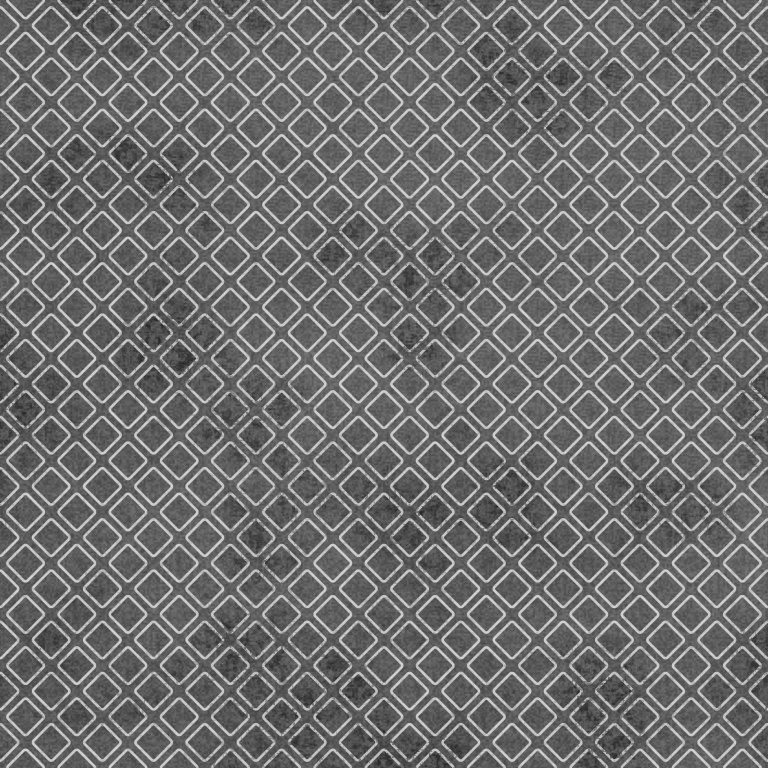
Reproduce this pattern procedurally as a three.js fragment shader.

```glsl
// Worn charcoal cloth printed with a lattice of pale rounded diamond outlines.
varying vec2 vUv;

const vec2 REPEATS = vec2(15.0, 15.0); // diamonds across and up
const float HALF_SIDE = 0.378;         // outline centre line, in cell units
const float CORNER_RADIUS = 0.08;
const float LINE_WIDTH = 0.072;
const vec3 GROUND = vec3(0.387);
const vec3 LINE = vec3(0.82);
const float STAIN_SCALE = 9.0;
const float STAIN_DEPTH = 0.15;
const float LANE_STAIN = 0.55;         // share of the stain seen between diamonds
const float CLOUD_DEPTH = 0.10;
const float GRAIN_DEPTH = 0.12;
const vec2 THREADS = vec2(110.0, 400.0);
const float CHIP_BASE = 0.24;
const float CHIP_STAINED = 0.5;

float hash(vec2 p) {
  return fract(sin(dot(p, vec2(127.1, 311.7))) * 43758.5453);
}

float noise(vec2 p) {
  vec2 i = floor(p);
  vec2 f = fract(p);
  f = f * f * (3.0 - 2.0 * f);
  return mix(mix(hash(i), hash(i + vec2(1.0, 0.0)), f.x),
             mix(hash(i + vec2(0.0, 1.0)), hash(i + 1.0), f.x), f.y);
}

float fbm(vec2 p) {
  float sum = 0.0;
  float amplitude = 0.5;
  for (int i = 0; i < 5; i++) {
    sum += amplitude * noise(p);
    p = p * 2.03 + 17.3;
    amplitude *= 0.5;
  }
  return sum / 0.97;
}

float roundedSquare(vec2 p, float halfSide, float radius) {
  vec2 d = abs(p) - halfSide + radius;
  return length(max(d, 0.0)) + min(max(d.x, d.y), 0.0) - radius;
}

void main() {
  // Diagonal cells around the centre, each holding one diamond
  vec2 grid = (vUv - 0.5) * REPEATS;
  vec2 diagonal = vec2(grid.x + grid.y, grid.y - grid.x);
  vec2 cell = fract(diagonal) - 0.5;
  float shape = roundedSquare(cell, HALF_SIDE, CORNER_RADIUS);
  float edge = 0.7 * length(REPEATS) * max(fwidth(vUv.x), fwidth(vUv.y));
  float outline = 1.0 - smoothstep(-edge, edge, abs(shape) - 0.5 * LINE_WIDTH);
  float inside = 1.0 - smoothstep(-edge, edge, shape);

  // Woven threads, fine grain and broad stains
  float weave = 0.5 * (noise(vUv * THREADS) + noise(vUv * THREADS.yx + 41.0));
  float grain = noise(vUv * 420.0 + 7.0);
  float cloud = fbm(vUv * 4.0 + 3.7);
  float blotch = fbm(vUv * STAIN_SCALE + 23.0);
  float stain = smoothstep(0.36, 0.74, blotch);
  float rough = fbm(vUv * 130.0 + 29.0);
  float speck = smoothstep(0.43, 0.63, 0.5 * weave + 0.5 * rough);

  // Cloth tone
  float tone = CLOUD_DEPTH * (cloud - 0.5) + GRAIN_DEPTH * (grain + weave - 1.0);
  tone -= STAIN_DEPTH * (0.2 * stain + (0.2 + 0.8 * stain) * speck)
        * mix(LANE_STAIN, 1.0, inside);
  vec3 cloth = GROUND + tone;

  // Printed outline, chipped most where the cloth is stained
  float chip = smoothstep(0.48, 0.7, 0.5 * grain + 0.5 * rough);
  float ink = outline * (1.0 - chip * (CHIP_BASE + CHIP_STAINED * stain));
  vec3 print = LINE + 0.08 * (grain - 0.5) - 0.05 * stain;

  gl_FragColor = vec4(mix(cloth, print, ink), 1.0);
}
```
